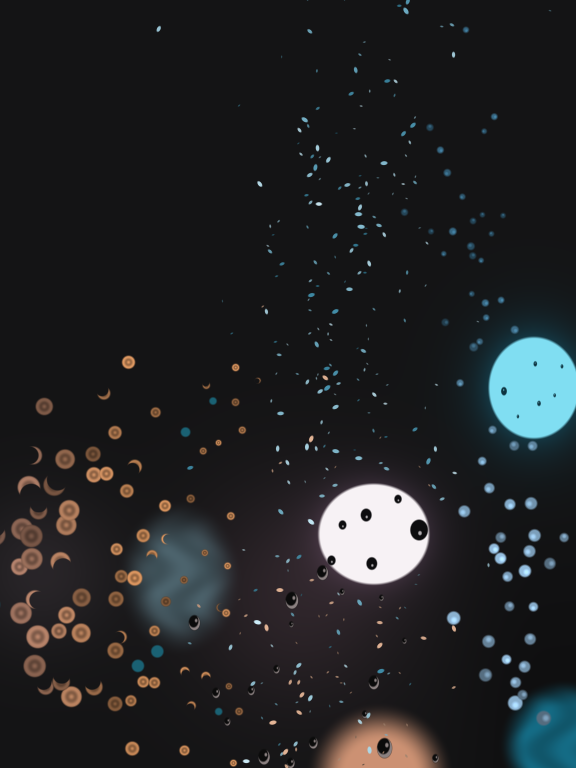
Write a Shadertoy shader that draws this background.

```glsl
// Night lights out of focus behind a rain-speckled window.

// Smooth ramp from 0 at a to 1 at b; a may exceed b.
float ramp(float a, float b, float x) {
    float t = clamp((x - a) / (b - a), 0.0, 1.0);
    return t * t * (3.0 - 2.0 * t);
}

vec3 hash3(vec2 id) {
    vec3 q = fract(id.xyx * vec3(0.1031, 0.103, 0.0973) + 0.17);
    q += dot(q, q.yxz + 33.33);
    return fract((q.xxy + q.yzz) * q.zyx);
}

float disc(vec2 offset, float radius, float blur) {
    return ramp(radius + blur, radius - blur, length(offset));
}

float edge() { return 0.9 / iResolution.x; }

// Six dark beads spread around the centre of a light.
float beads(vec2 offset, float scale, float size) {
    float cover = 0.0;
    for (int i = 0; i < 6; i++) {
        float k = float(i), angle = 0.1 + 0.91 * k;
        vec2 at = scale * (0.057 + 0.024 * cos(1.8 * k - 0.9)) * vec2(cos(angle), sin(angle));
        float radius = size * (i == 0 ? 1.7 : 0.85 + 0.2 * sin(k * 4.0));
        vec2 d = (offset - at) * vec2(1.1, 0.85);
        cover = max(cover, disc(d, radius, edge()) - 0.7 * disc(d - radius * vec2(0.1, -0.3), radius * 0.2, edge()));
    }
    return cover;
}

// Blurred lamps and the haze around them.
vec3 lamps(vec2 p) {
    vec3 col = vec3(0.078, 0.078, 0.082);
    col += vec3(0.1, 0.065, 0.08) * exp(-dot(p - vec2(0.52, 0.3), p - vec2(0.52, 0.3)) * 28.0);
    col += vec3(0.08, 0.065, 0.075) * exp(-dot(p - vec2(0.07, 0.34), p - vec2(0.07, 0.34)) * 60.0);
    col -= 0.02 * ramp(0.6, 0.1, p.y) * ramp(0.7, 0.95, p.x);

    vec2 cyan = (p - vec2(0.927, 0.66)) * vec2(1.1, 0.98);
    vec2 white = (p - vec2(0.649, 0.406)) * vec2(0.91, 1.0);
    vec2 grey = (p - vec2(0.312, 0.33)) * vec2(1.15, 0.92);
    vec2 peach = p - vec2(0.66, -0.015);
    vec2 teal = p - vec2(0.98, 0.04);

    col += vec3(0.0, 0.16, 0.21) * exp(-max(length(cyan) - 0.08, 0.0) * 26.0);
    col += vec3(0.13, 0.09, 0.13) * exp(-max(length(white) - 0.08, 0.0) * 34.0);
    float mottling = 0.9 + 0.1 * sin(p.x * 70.0 + 2.0 * sin(p.y * 50.0));
    col = mix(col, vec3(0.32, 0.42, 0.46) * mottling, 0.9 * disc(grey, 0.087, 0.04));
    col = mix(col, vec3(0.8, 0.57, 0.45), disc(peach, 0.095, 0.035));
    col = mix(col, vec3(0.08, 0.42, 0.52) * mottling, disc(teal, 0.09, 0.025));
    col = mix(col, vec3(0.5, 0.87, 0.95), disc(cyan, 0.086, 0.003));
    col = mix(col, vec3(0.97, 0.95, 0.96), disc(white, 0.087, 0.003));
    col = mix(col, vec3(0.05, 0.05, 0.06), beads(white, 1.0, 0.009));
    return mix(col, vec3(0.05, 0.2, 0.25), beads(-cyan, 0.8, 0.0035));
}

// Four kinds of drops: 0 dark beads, 1 warm discs, 2 fine glints, 3 blue discs.
vec3 drops(vec3 col, vec2 p, int kind, float cell) {
    vec2 home = floor(p / cell);
    for (int j = 0; j < 9; j++) {
        vec2 id = home + vec2(j % 3 - 1, j / 3 - 1);
        vec3 h = hash3(id + float(kind) * 57.0), g = hash3(id + 191.0);
        vec2 c = (id + 0.1 + 0.8 * h.xy) * cell, d = p - c;
        float a = g.x * 6.283, radius, chance, cover;
        vec2 dir = vec2(cos(a), sin(a));
        vec3 tint;
        if (kind == 0) {
            radius = 0.004 + 0.01 * g.y * g.y;
            chance = 0.55 * ramp(0.46, 0.3, c.y) * ramp(0.25, 0.45, c.x) * ramp(0.8, 0.7, c.x);
            chance *= step(0.11, length(c - vec2(0.649, 0.406)));
            d.y *= 0.75;
            cover = disc(d, radius, edge());
            float rim = cover - disc(d - radius * vec2(-0.15, 0.25), radius * 0.85, edge());
            tint = vec3(0.045) + vec3(0.5, 0.46, 0.46) * max(rim, disc(d - radius * 0.3, radius * 0.22, edge()));
        } else if (kind == 1) {
            float top = 0.4 + 0.8 * c.x;
            radius = mix(0.019, 0.006, ramp(0.0, 0.45, c.x)) * (0.75 + 0.35 * g.y);
            chance = 0.62 * ramp(top + 0.24, top - 0.07, c.y) * ramp(0.49, 0.38, c.x);
            chance *= ramp(0.15, 0.24, c.y + 0.6 * c.x);
            cover = disc(d, radius, edge() * 1.3);
            if (g.z > 0.72) cover *= 1.0 - disc(d - dir * vec2(0.4, 0.8) * radius, radius, edge());
            float rings = 0.85 + 0.15 * cos(length(d) / radius * 8.0);
            tint = mix(vec3(0.62, 0.45, 0.38), vec3(0.76, 0.52, 0.33), ramp(0.0, 0.25, c.x));
            tint *= rings * (0.65 + 0.5 * g.x);
            if (g.z < 0.06) tint = vec3(0.1, 0.38, 0.45);
        } else if (kind == 2) {
            float axis = 0.59 + 0.07 * ramp(0.8, 1.3, c.y);
            float spread = (c.x - axis) / 0.13;
            radius = 0.0015 + 0.0035 * g.y * g.y;
            chance = exp(-spread * spread) * mix(0.5, 0.22, ramp(0.85, 1.3, c.y));
            chance *= 0.65 + 0.5 * sin(c.x * 75.0 + c.y * 5.0);
            chance *= step(0.1, length(c - vec2(0.649, 0.406)));
            vec2 local = vec2(dot(d, dir), dot(d, vec2(-dir.y, dir.x)));
            cover = disc(local * vec2(0.8, 1.4), radius, edge());
            tint = mix(vec3(0.2, 0.48, 0.58), vec3(0.75, 0.86, 0.9), g.x);
            if (g.z < 0.5 * ramp(0.9, 0.1, c.y)) tint = vec3(0.82, 0.65, 0.54);
            tint *= 0.5 + 0.6 * g.y;
        } else {
            float axis = 0.8 + 0.09 * ramp(0.95, 0.4, c.y), spread = (c.x - axis) / 0.065;
            radius = mix(0.012, 0.006, ramp(0.15, 1.0, c.y)) * (0.65 + 0.4 * g.y);
            chance = 0.75 * exp(-spread * spread) * ramp(0.06, 0.15, c.y) * ramp(1.4, 0.8, c.y);
            chance *= step(0.1, length(c - vec2(0.927, 0.66)));
            cover = disc(d, radius, edge() * 1.5);
            tint = mix(vec3(0.55, 0.7, 0.82), vec3(0.2, 0.38, 0.48), ramp(0.35, 0.85, c.y));
            tint *= 0.6 + 0.5 * g.x + 0.3 * disc(d - dir * radius * 0.3, radius * 0.4, radius * 0.3);
        }
        col = mix(col, tint, cover * step(h.z, chance));
    }
    return col;
}

void mainImage(out vec4 fragColor, in vec2 fragCoord) {
    // Canvas width is one unit; the height is four thirds.
    vec2 p = fragCoord / iResolution.xy * vec2(1.0, 4.0 / 3.0);
    vec3 col = lamps(p);
    col = drops(col, p, 0, 0.052);
    col = drops(col, p, 1, 0.043);
    col = drops(col, p, 2, 0.017);
    col = drops(col, p, 3, 0.036);
    fragColor = vec4(col, 1.0);
}
```
